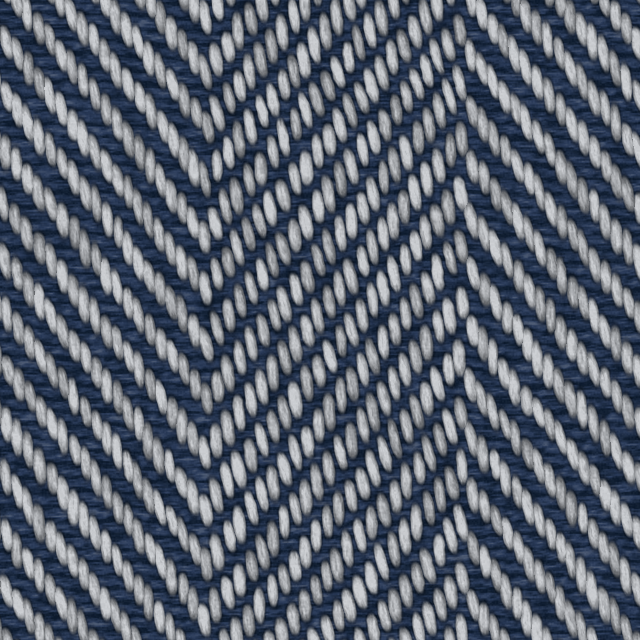
Give the GLSL for this texture, as a Shadertoy shader.

```glsl
// Herringbone wool cloth: pale leaning warp stitches over navy weft threads.

float hash(vec2 p) {
    return fract(sin(dot(p, vec2(127.1, 311.7))) * 4375.85);
}

float noise(vec2 p) {
    vec2 i = floor(p), f = fract(p);
    f = f * f * (3.0 - 2.0 * f);
    return mix(mix(hash(i), hash(i + vec2(1, 0)), f.x),
               mix(hash(i + vec2(0, 1)), hash(i + vec2(1, 1)), f.x), f.y);
}

// Twill steps by which a warp column is lowered; the slope flips every 23 columns.
float twillStep(float column) {
    float m = mod(column - 42.0, 46.0);
    float steps = m < 23.0 ? m + 1.0 : 45.0 - m;
    return steps + step(41.5, column);
}

// Navy weft: four horizontal threads per twill repeat.
vec3 weftColour(vec2 p, float repeatY) {
    float row = 4.0 * repeatY + 0.25 * (noise(p * 0.8) - 0.5);
    float thread = sin(3.14159 * fract(row));
    float fibre = noise(vec2(p.x * 1.6 - p.y, p.y * 6.0));
    float tone = 0.65 * thread + 0.8 * (fibre - 0.5)
               + 0.4 * (noise(p * vec2(0.7, 1.1) + 40.0) - 0.5);
    vec3 navy = mix(vec3(0.06, 0.11, 0.18), vec3(0.16, 0.22, 0.33), clamp(tone * 1.5, 0.0, 1.0));
    return mix(navy, vec3(0.27, 0.32, 0.41), smoothstep(0.65, 1.1, tone));
}

// Pale wool: rounded shading, lengthwise fibres and a tone of its own per stitch.
vec3 warpColour(vec2 q, float depth, vec2 id) {
    float fibre = noise(vec2(q.x * 6.0, q.y * 1.4) + 19.0 * hash(id));
    float speck = noise(q * vec2(9.0, 5.0) + 37.0 * hash(id + 3.0));
    float tone = 0.12 + 0.75 * smoothstep(0.0, 0.6, depth) - 0.2 * q.x
               + 0.5 * (hash(id + 7.0) - 0.5) + 0.5 * (fibre - 0.5) + 0.25 * (speck - 0.5);
    return mix(vec3(0.41, 0.42, 0.435), vec3(0.79, 0.80, 0.815), clamp(tone, 0.0, 1.0));
}

void mainImage(out vec4 fragColor, in vec2 fragCoord) {
    const float columns = 57.6, repeats = 11.7;
    const float period = columns / repeats;
    float pixel = columns / iResolution.y;

    // One unit is one warp column; the cloth is pulled slightly out of true.
    vec2 p = fragCoord * pixel;
    p += 0.5 * (vec2(noise(p * 0.13), noise(p * 0.13 + 50.0)) - 0.5);
    float repeatY = p.y / period - 11.166;

    // Find the stitch that lies deepest over this point.
    float depth = -9.0;
    vec2 local = vec2(0), stitch = vec2(0);
    for (int i = -1; i <= 1; i++) {
        float column = floor(p.x) + float(i);
        float phase = repeatY + 0.25 * twillStep(column);
        vec2 id = vec2(column, floor(phase + 0.5));
        float a = hash(id) - 0.5, b = hash(id + 13.0) - 0.5, c = hash(id + 29.0) - 0.5;

        vec2 q = vec2(p.x - column - 0.5 + 0.16 * a, (phase - id.y) * period + 0.35 * b);
        q.x += (0.16 + 0.16 * c) * q.y;
        q.x += 0.1 * (noise(p * 1.7) - 0.5);
        vec2 size = vec2(0.52 + 0.1 * b, 1.5 + 0.3 * a);
        vec2 e = pow(abs(q) / size, vec2(2.4));
        float inside = 1.0 - pow(e.x + e.y, 1.0 / 2.4);
        if (inside > depth) {
            depth = inside;
            local = q;
            stitch = id;
        }
    }

    // Weft with a contact shadow, then the stitch with a soft woolly edge.
    vec3 colour = weftColour(p, repeatY);
    colour *= mix(0.72, 1.08, smoothstep(0.0, 0.45, -depth));
    float edge = 0.08 + pixel;
    colour = mix(colour, warpColour(local, depth, stitch), smoothstep(-edge, edge, depth));

    // Fine nap over the whole cloth.
    colour += 0.05 * (noise(p * 7.0) - 0.5);
    fragColor = vec4(clamp(colour, 0.0, 1.0), 1.0);
}
```
